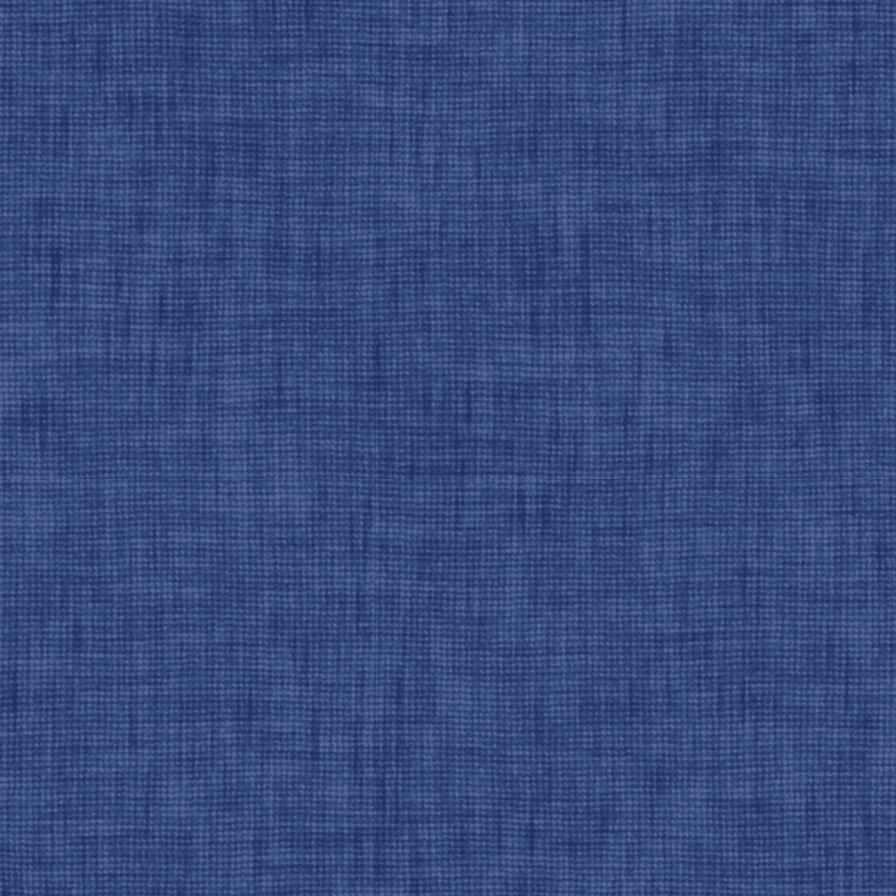
Reproduce this texture procedurally as a Shadertoy shader.

```glsl
// Blue plain-weave linen: a fine grid of raised thread crossings, gently bent by
// layered sines. Stretched noise gives uneven yarn tone along both directions,
// and stretched cellular noise scatters the thin dark slubs.

const float TAU = 6.28318;

float hash(vec2 p) {
    vec3 q = fract(p.xyx * vec3(0.1031, 0.1030, 0.0973));
    q += dot(q, q.yzx + 33.33);
    return fract((q.x + q.y) * q.z);
}

// Smooth noise, from -1 to 1
float softNoise(vec2 p) {
    vec2 i = floor(p), f = fract(p);
    f = f * f * (3.0 - 2.0 * f);
    float low = mix(hash(i), hash(i + vec2(1, 0)), f.x);
    float high = mix(hash(i + vec2(0, 1)), hash(i + vec2(1, 1)), f.x);
    return 2.0 * mix(low, high, f.y) - 1.0;
}

// Cellular spots of uneven strength; a stretched p turns them into slubs
float slubs(vec2 p) {
    vec2 cell = floor(p);
    float spot = 0.0;
    for (int y = -1; y <= 1; y++)
    for (int x = -1; x <= 1; x++) {
        vec2 id = cell + vec2(x, y);
        vec2 center = id + vec2(hash(id + 17.0), hash(id + 71.0));
        float strength = smoothstep(0.7, 1.0, hash(id + 43.0));
        spot = max(spot, strength * smoothstep(0.65, 0.1, length(p - center)));
    }
    return spot;
}

// Flattened thread crossings, nudged off the grid, with dark gaps between
float weave(vec2 threads) {
    threads.x += 0.11 * softNoise(threads * vec2(0.35, 1.0) + 3.0);
    threads.y += 0.09 * softNoise(threads * vec2(0.8, 0.35) + 7.0)
               + 0.04 * sin(TAU * threads.x);
    vec2 ridge = cos(TAU * threads);
    vec2 knot = floor(threads + 0.5);
    vec2 crown = 0.5 + 0.5 * ridge;
    float uneven = hash(knot + 9.0) - 0.5;
    return 0.34 * ridge.x + 0.45 * ridge.y + 0.04 * ridge.x * ridge.y
         + 0.9 * uneven * crown.x * crown.y;
}

// Uneven yarn: mostly single-thread streaks, with weak bands and clouds
float yarnTone(vec2 p) {
    float warp = 0.31 * softNoise(p * vec2(165.0, 18.0) + 5.0)
               + 0.07 * softNoise(p * vec2(60.0, 7.0) + 31.0);
    float weft = 0.32 * softNoise(p * vec2(19.0, 165.0) + 57.0)
               + 0.09 * softNoise(p * vec2(8.0, 50.0) + 83.0);
    float cloud = 0.09 * softNoise(p * vec2(9.0, 13.0) + 11.0);
    return warp + weft + cloud;
}

void mainImage(out vec4 fragColor, in vec2 fragCoord) {
    vec2 uv = fragCoord / iResolution.y;

    // Slow bends in the threads
    vec2 p = uv;
    p.x += 0.0016 * sin(11.0 * uv.y + 2.0 * sin(7.0 * uv.x));
    p.y += 0.0022 * sin(9.0 * uv.x + 3.0 * sin(5.0 * uv.y))
         + 0.0009 * sin(31.0 * uv.x + 13.0 * uv.y);

    // Faint joins where the thread grid slips by part of a thread
    vec2 slip = 0.4 * step(vec2(0.42, 0.465), uv);
    float tone = weave(p * 142.0 + slip);

    // Yarn variation, dark slubs and fibre grain
    tone += yarnTone(p);
    tone -= 0.60 * slubs(p * vec2(110.0, 15.0));
    tone -= 0.25 * slubs(p * vec2(11.0, 100.0) + 25.0);
    tone += 0.34 * softNoise(p * 400.0);
    tone += 0.03;

    // Indigo shadow, blue cloth, pale worn crests
    vec3 shadow = vec3(0.145, 0.20, 0.38);
    vec3 cloth = vec3(0.203, 0.293, 0.508);
    vec3 crest = vec3(0.325, 0.395, 0.58);
    vec3 color = mix(cloth, shadow, clamp(-tone, 0.0, 1.1));
    color = mix(color, crest, clamp(tone, 0.0, 1.1));
    fragColor = vec4(color, 1.0);
}
```
